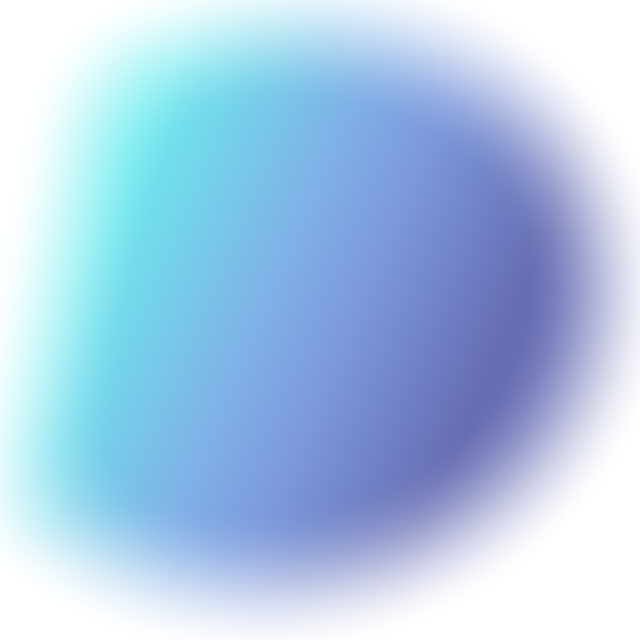
Give the GLSL for this background, as a Shadertoy shader.

```glsl
// Signed distance estimate to an axis-aligned ellipse.
float ellipseDistance(vec2 p, vec2 radii) {
    float f = length(p / radii);
    float slope = length(p / (radii * radii));
    return f * (f - 1.0) / max(slope, 1e-4);
}

float smoothMax(float a, float b, float k) {
    float h = max(k - abs(a - b), 0.0) / k;
    return max(a, b) + 0.25 * k * h * h;
}

// Tilted ellipse with its left side cut by a slanted line.
float blobDistance(vec2 uv) {
    vec2 p = uv - vec2(0.430, 0.518);
    float c = cos(0.21), s = sin(0.21);
    p = vec2(c * p.x + s * p.y, c * p.y - s * p.x);
    float body = ellipseDistance(p, vec2(0.505, 0.426));
    float cut = dot(uv - vec2(0.111, 0.609), vec2(-0.983, 0.187));
    return smoothMax(body, cut, 0.09);
}

// Colour ramp from aqua through sky and periwinkle to indigo.
vec3 rampColor(float t) {
    vec3 aqua = vec3(0.44, 0.93, 0.94);
    vec3 cyan = vec3(0.45, 0.84, 0.92);
    vec3 sky = vec3(0.50, 0.69, 0.905);
    vec3 periwinkle = vec3(0.49, 0.60, 0.86);
    vec3 indigo = vec3(0.40, 0.425, 0.70);
    vec3 color = mix(aqua, cyan, smoothstep(0.24, 0.40, t));
    color = mix(color, sky, clamp((t - 0.38) / 0.19, 0.0, 1.0));
    color = mix(color, periwinkle, clamp((t - 0.57) / 0.13, 0.0, 1.0));
    return mix(color, indigo, clamp((t - 0.70) / 0.23, 0.0, 1.0));
}

void mainImage(out vec4 fragColor, in vec2 fragCoord) {
    vec2 uv = fragCoord / iResolution.xy;

    // Slanted gradient, running right and down
    float t = dot(vec2(uv.x, 1.0 - uv.y), vec2(0.92, 0.39));

    // Wide soft edge fading into white
    float coverage = smoothstep(0.118, -0.118, blobDistance(uv));
    fragColor = vec4(mix(vec3(1.0), rampColor(t), coverage), 1.0);
}
```
